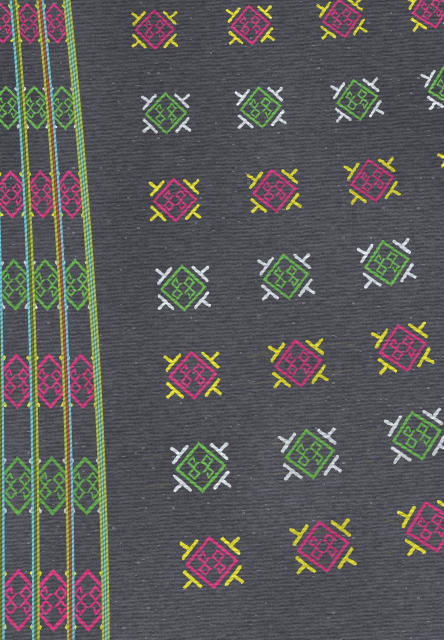
Write a WebGL 1 fragment shader that draws this pattern.

```glsl
precision highp float;
// Dark handwoven cloth with rows of hooked diamonds and a striped side band.
uniform vec2 u_resolution;

#define SPAN 768.0                     // design units down the canvas
#define ROWS 7
#define RIB_PERIOD 4.6
#define RIB_DEPTH 0.10
#define STRIPE_HALF 4.6
#define CLOTH vec3(0.305, 0.305, 0.335)
#define PINK vec3(0.84, 0.23, 0.49)
#define GREEN vec3(0.41, 0.70, 0.31)
#define YELLOW vec3(0.88, 0.86, 0.20)
#define WHITE vec3(0.83, 0.86, 0.88)
#define CYAN vec3(0.46, 0.78, 0.84)
#define LIME vec3(0.69, 0.75, 0.30)

float hash(vec2 p) {
  vec3 q = fract(vec3(p.xyx) * 0.1031);
  q += dot(q, q.yzx + 33.33);
  return fract((q.x + q.y) * q.z);
}

float noise(vec2 p) {
  vec2 i = floor(p), f = fract(p);
  f = f * f * (3.0 - 2.0 * f);
  return mix(mix(hash(i), hash(i + vec2(1, 0)), f.x),
             mix(hash(i + vec2(0, 1)), hash(i + vec2(1, 1)), f.x), f.y);
}

float segment(vec2 p, vec2 a, vec2 b) {
  vec2 d = b - a;
  return length(p - a - d * clamp(dot(p - a, d) / dot(d, d), 0.0, 1.0));
}

float cover(float d, float soft) { return 1.0 - smoothstep(-soft, soft, d); }

// Centre of side stripe k at depth y; stripes bow outward going down.
float stripeX(float k, float y) {
  float t = clamp(y / SPAN, 0.0, 1.0);
  return 16.0 + 32.0 * k + (27.0 + 10.0 * k) * (1.0 - pow(1.0 - t, 2.5 - 0.4 * k));
}

// x: diamond with inner scrolls, y: corner hooks. Diamond radius is 1.
vec2 motif(vec2 q, float soft) {
  vec2 a = abs(q);
  float body = abs(a.x + a.y - 1.0) * 0.707 - 0.06;
  vec2 s = q.x < 0.0 ? -q : q;
  vec2 h = vec2(s.x - 0.29, a.y - 0.24);
  float scroll = abs(abs(h.x) + abs(h.y) - 0.22) * 0.707 - 0.042;
  if (s.y > 0.0) {
    scroll = max(scroll, min(-h.x, h.y));
    scroll = min(scroll, segment(h, vec2(0.0, 0.22), vec2(-0.05, 0.03)) - 0.04);
  }
  float bar = segment(a, vec2(1.12, 0.29), vec2(0.52, 0.92));
  float stem = segment(a, vec2(0.82, 0.6), vec2(1.16, 0.88));
  return vec2(cover(min(body, scroll), soft), cover(min(bar, stem) - 0.072, soft));
}

void main() {
  vec2 p = vec2(gl_FragCoord.x, u_resolution.y - gl_FragCoord.y) / u_resolution.y * SPAN;
  float soft = 0.7 * SPAN / u_resolution.y;

  // Ribbed ground with uneven threads, soft folds and pale specks
  float weft = p.y + 0.06 * p.x + 2.0 * noise(p * 0.02);
  float rib = sin(6.2832 * weft / RIB_PERIOD + 1.5 * noise(p * vec2(0.25, 0.04)));
  float slub = noise(vec2(p.x * 0.16, weft * 0.55)) - 0.5;
  float grain = hash(floor(p / 1.5)) - 0.5;
  float fold = noise(p * vec2(0.012, 0.007) + 4.0) - 0.5;
  float light = 0.95 + 0.1 * p.y / SPAN + 0.14 * fold;
  vec3 color = CLOTH * light * (1.0 + RIB_DEPTH * rib + 0.22 * slub + 0.16 * grain);
  color += 0.12 * step(0.994, hash(floor(p / vec2(3.0, 1.5)) + 7.0));

  float thread = 0.97 + 0.07 * rib + 0.16 * slub + 0.08 * grain;
  vec2 wobble = 1.1 * vec2(noise(p * 0.4), noise(p * 0.4 + 50.0)) - 0.55;

  // Motifs: columns below zero fill the side band, the rest the open field
  for (int i = 0; i < ROWS; i++) {
    float r = float(i), cube = r * r * r;
    float odd = mod(r, 2.0);
    for (int j = -3; j < 4; j++) {
      float c = float(j), size = 22.5 + 1.2 * r, tilt = 0.0, clip = 1.0;
      vec2 center, squeeze = vec2(1.0);
      if (j < 0) {
        float left = stripeX(c + 2.0, p.y), right = stripeX(c + 3.0, p.y);
        clip = cover(max(left - p.x, p.x - right), soft);
        center = vec2(0.5 * (left + right), 28.0 + 101.0 * r + 0.4 * cube);
        size = 23.0 + 2.0 * r;
        squeeze.x = 1.12;
      } else {
        center = vec2(187.0 + 11.0 * r + (113.0 + 3.6 * r) * c - c * c,
                      35.0 + 102.0 * r + 0.13 * cube - (2.5 + 2.6 * r) * c - 2.0 * c * c);
        center += 3.0 * vec2(hash(vec2(r, c)), hash(vec2(c, r + 9.0))) - 1.5;
        tilt = 0.02 + 0.012 * r + 0.07 * c;
      }
      vec2 d = p + wobble - center;
      vec2 q = vec2(d.x * cos(tilt) - d.y * sin(tilt), d.x * sin(tilt) + d.y * cos(tilt));
      q *= squeeze / size;

      // Loose golden floats trail beside the lower rows
      if (i > 3 && j >= 0) {
        float strand = cover(abs(abs(q.y) - 0.62) * size - 0.5, soft);
        float broken = smoothstep(0.45, 0.75, noise(vec2(p.x * 0.09, r * 5.0)));
        color = mix(color, YELLOW * 0.7, 0.28 * strand * broken * step(abs(q.x), 2.4));
      }
      if (max(abs(q.x), abs(q.y)) > 1.4) continue;
      vec2 mask = motif(q, soft / size) * clip;
      float fade = thread * (0.94 + 0.12 * hash(vec2(c + 5.0, r)));
      color = mix(color, mix(PINK, GREEN, odd) * fade, mask.x * 0.95);
      color = mix(color, mix(YELLOW, WHITE, odd) * fade, mask.y * 0.95);
    }
  }

  // Corded side stripes, each of three twisted yarns
  for (int k = -1; k < 3; k++) {
    float kf = float(k), x = p.x - stripeX(kf, p.y);
    vec3 outer = k < 1 ? CYAN : LIME;
    vec3 inner = k == 1 ? vec3(0.72, 0.34, 0.27) : (k == 2 ? CYAN : LIME * 0.65);
    vec3 last = k == 1 ? CYAN : (k < 0 ? CYAN : LIME);
    vec3 yarn = mix(outer, inner, smoothstep(-soft, soft, x + 1.4));
    yarn = mix(yarn, last, smoothstep(-soft, soft, x - 1.5));
    float twist = 0.92 + 0.14 * sin(p.y * 1.15 + x * 0.7);
    float gap = 1.0 - 0.35 * cover(abs(abs(x) - 1.45) - 0.3, soft);
    color = mix(color, yarn * twist * gap, cover(abs(x) - STRIPE_HALF, soft));
  }

  gl_FragColor = vec4(clamp(color, 0.0, 1.0), 1.0);
}
```
